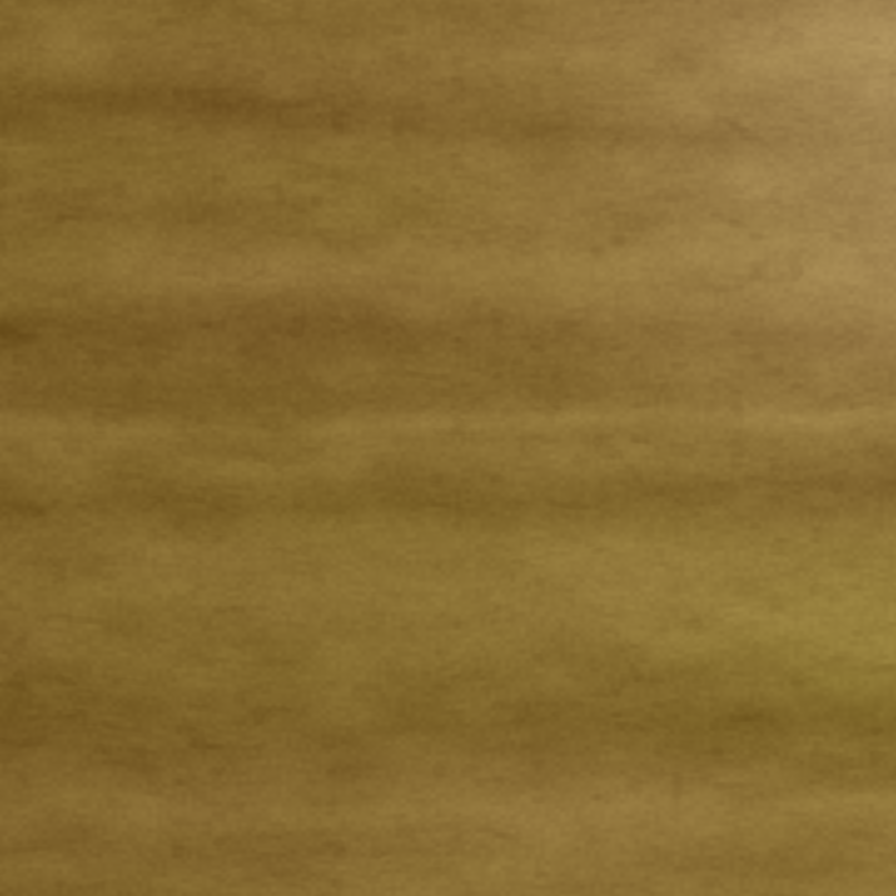
Reproduce this texture procedurally as a three.js fragment shader.

```glsl
varying vec2 vUv;

const vec3 DARK_WOOD = vec3(0.450, 0.338, 0.134);
const vec3 LIGHT_WOOD = vec3(0.608, 0.502, 0.262);
const vec3 OLIVE_SHIFT = vec3(-0.008, 0.012, -0.020);
const vec3 SHEEN = vec3(0.095, 0.088, 0.120);

float hash(vec2 cell) {
  vec3 p = fract(vec3(cell.xyx) * 0.1031);
  p += dot(p, p.yzx + 33.33);
  return fract((p.x + p.y) * p.z);
}

float noise(vec2 p) {
  vec2 cell = floor(p);
  vec2 f = fract(p);
  f = f * f * f * (f * (f * 6.0 - 15.0) + 10.0);
  float low = mix(hash(cell), hash(cell + vec2(1.0, 0.0)), f.x);
  float high = mix(hash(cell + vec2(0.0, 1.0)), hash(cell + vec2(1.0, 1.0)), f.x);
  return mix(low, high, f.y);
}

// Layered noise centred on zero; each layer is turned to hide the lattice
float fbm(vec2 p) {
  float sum = 0.0;
  float weight = 0.5;
  for (int i = 0; i < 4; i++) {
    sum += weight * (noise(p) - 0.5);
    p = mat2(0.98, 0.17, -0.17, 0.98) * p * 2.03 + 17.3;
    weight *= 0.5;
  }
  return sum;
}

// Soft horizontal band around a height
float band(float y, float centre, float width) {
  float d = (y - centre) / width;
  return exp(-d * d);
}

// Broad figure of the board: dark and pale bands
float figure(vec2 p) {
  float darkBands = 0.23 * band(p.y, 0.895 - 0.065 * p.x, 0.022)
    + 0.20 * band(p.y, 0.630, 0.026)
    + 0.15 * band(p.y, 0.560, 0.022)
    + 0.21 * band(p.y, 0.435 + 0.020 * p.x, 0.026)
    + 0.25 * band(p.y, 0.190, 0.050);
  float paleBands = 0.20 * band(p.y, 0.522 + 0.014 * p.x, 0.012)
    + 0.20 * band(p.y, 0.700, 0.032)
    + 0.12 * band(p.y, 0.940, 0.030)
    + 0.22 * band(p.y, 0.330, 0.070) * (0.35 + p.x)
    + 0.15 * band(p.y, 0.095, 0.022);
  return paleBands - darkBands;
}

// Long streaks, cloudy mottling and fine grain
float grain(vec2 p) {
  float streaks = 0.38 * fbm(p * vec2(2.2, 21.0) + 3.7);
  float mottle = 0.46 * fbm(p * vec2(13.0, 29.0) + 41.0);
  float clouds = 0.20 * fbm(p * vec2(4.0, 6.0) + 73.0);
  float fibres = 0.13 * (noise(p * vec2(65.0, 180.0)) - 0.5);
  float speckle = 0.17 * (noise(p * 180.0 + 9.0) - 0.5);
  return streaks + mottle + clouds + fibres + speckle;
}

// Sparse faint dark pores
float pores(vec2 p) {
  float spots = noise(p * vec2(45.0, 75.0) + 120.0);
  return smoothstep(0.78, 0.98, spots);
}

void main() {
  // Slow bending of the bands
  float bend = 0.024 * fbm(vUv * vec2(3.0, 4.0) + 58.0)
    + 0.014 * fbm(vUv * vec2(9.0, 12.0) + 91.0);
  vec2 wood = vUv + vec2(0.0, bend);

  // Light grows towards the right edge
  float lighting = 0.32 + 0.36 * smoothstep(-0.15, 1.1, vUv.x);
  float tone = lighting + figure(wood) + grain(wood) - 0.13 * pores(wood);
  vec3 colour = mix(DARK_WOOD, LIGHT_WOOD, tone);

  // Drift between olive and brown, greener low on the right
  float olive = 1.1 * fbm(vUv * vec2(3.0, 9.0) + 29.0)
    + 0.9 * band(vUv.y, 0.30, 0.18) * vUv.x;
  colour += OLIVE_SHIFT * olive;

  // Pale sheen from the upper right corner
  float sheen = smoothstep(0.75, 0.0, distance(vUv, vec2(1.05, 0.90)));
  colour += SHEEN * sheen * sheen;

  gl_FragColor = vec4(clamp(colour, 0.0, 1.0), 1.0);
}
```
